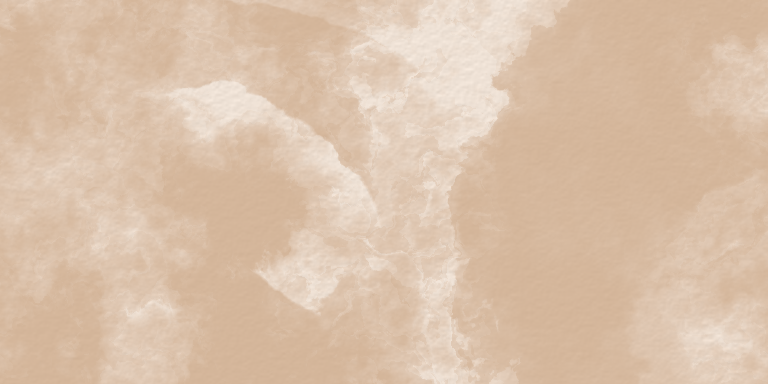
Give the GLSL for this texture, as a WebGL 2 fragment shader.

```glsl
#version 300 es
precision highp float;
// Pale peach watercolour on rough paper: soft pools and torn, layered washes
// around a bright central band. Warped noise shapes the tone, each wash has
// one crisp rim and one fading side, and embossed noise gives the paper tooth.
uniform vec2 u_resolution;
out vec4 fragColor;

float hash(vec2 cell) {
  vec3 h = fract(cell.xyx * vec3(0.1031, 0.1030, 0.0973));
  h += dot(h, h.yzx + 33.33);
  return fract((h.x + h.y) * h.z);
}

float noise(vec2 p) {
  vec2 i = floor(p), f = fract(p);
  f = f * f * f * (f * (f * 6.0 - 15.0) + 10.0);
  return mix(mix(hash(i), hash(i + vec2(1, 0)), f.x),
             mix(hash(i + vec2(0, 1)), hash(i + vec2(1, 1)), f.x), f.y);
}

float fbm(vec2 p) {
  float sum = 0.0, amp = 0.5;
  for (int i = 0; i < 6; i++) {
    sum += amp * noise(p);
    p = mat2(1.6, 1.2, -1.2, 1.6) * p + 7.3;
    amp *= 0.5;
  }
  return sum;
}

// Crisp at distance zero, then a plateau fading inward over the given length
float wash(float inside, float fade) {
  float d = max(inside, 0.0) / fade;
  return smoothstep(-0.002, 0.008, inside) * exp(-d * d * 0.7);
}

float pool(vec2 p, vec2 centre, vec2 radius) {
  vec2 d = (p - centre) / radius;
  return exp(-dot(d, d));
}

// Pool whose outline is partly torn
float tornPool(vec2 p, vec2 centre, vec2 radius) {
  float body = pool(p, centre, radius);
  return 0.6 * body + 0.4 * smoothstep(0.40, 0.50, body) * (0.4 + 0.6 * body);
}

float paper(vec2 p) {
  return noise(p * vec2(62, 85)) + 0.7 * noise(p * vec2(120, 150) + 9.0);
}

void main() {
  vec2 p = gl_FragCoord.xy / u_resolution.y;
  p.x += 1.0 - 0.5 * u_resolution.x / u_resolution.y;
  vec2 warp = vec2(fbm(p * 4.0), fbm(p * 4.0 + 17.0)) - 0.5;
  vec2 ripple = vec2(fbm(p * 19.0 + 5.0), fbm(p * 19.0 + 31.0)) - 0.5;
  vec2 q = p + 0.26 * warp + 0.09 * ripple;
  vec2 r = p + 0.05 * warp + 0.02 * ripple;
  float mottle = fbm(q * 5.0 + 3.0) - 0.5;

  // Bowed central band with a torn right rim
  float side = q.x - 0.99 - 0.65 * (q.y - 0.5) * (q.y - 0.5);
  float band = smoothstep(-0.36, 0.02, side) * (1.0 - smoothstep(0.12, 0.36, side));
  float rim = 0.25 + 0.4 * mottle - side;
  float tone = 0.05 + 0.30 * band + 0.25 * wash(rim, 0.14);

  // Pools at the left, right and upper edges
  tone += 0.46 * tornPool(q, vec2(0.35, 0.16), vec2(0.11, 0.28));
  tone += 0.36 * tornPool(q, vec2(0.13, 0.54), vec2(0.13, 0.12));
  tone += 0.40 * tornPool(q, vec2(1.83, 0.08), vec2(0.20, 0.24));
  tone += 0.38 * pool(q, vec2(2.02, 0.72), vec2(0.14, 0.34));
  tone += 0.34 * pool(q, vec2(1.14, 0.96), vec2(0.26, 0.22));
  tone += 0.24 * pool(q, vec2(0.45, 0.62), vec2(0.28, 0.16));
  tone += 0.40 * tornPool(q, vec2(1.17, 0.03), vec2(0.10, 0.10));

  // Sweeping arc, bright below its outer rim
  vec2 arm = r - vec2(0.55, 0.30);
  float angle = atan(arm.y, arm.x);
  float sweep = smoothstep(0.15, 0.55, angle) * (1.0 - smoothstep(1.65, 1.95, angle));
  float arcDepth = 0.46 - length(arm) + 0.08 * mottle;
  tone += 0.56 * sweep * wash(arcDepth, 0.13 + 0.16 * mottle);

  // Straight-edged wedge below the arc
  vec2 w = r - vec2(0.745, 0.24);
  float along = dot(w, vec2(0.82, -0.57)), across = dot(w, vec2(0.57, 0.82));
  float span = 1.0 - smoothstep(0.12, 0.15, abs(along + 0.3 * mottle));
  tone += 0.52 * span * wash(across, 0.14);

  // Thin curved highlight under the top edge
  float crest = length((r - vec2(0.48, 0.42)) * vec2(0.72, 1.0)) - 0.59;
  tone += 0.36 * wash(crest, 0.10) * smoothstep(0.4, 0.7, p.x) * (1.0 - smoothstep(1.0, 1.15, p.x));

  // Overlapping irregular sheets, quieter in the flat right-hand mass
  float calm = smoothstep(1.24, 1.36, q.x) * (1.0 - smoothstep(1.68, 1.92, q.x));
  float activity = (0.55 + 0.45 * band) * (1.0 - 0.8 * calm);
  for (int i = 0; i < 4; i++) {
    float k = float(i);
    float sheet = fbm(q * (2.6 + 1.5 * k) + 9.7 * k) - 0.51;
    tone += 0.17 * activity * wash(sheet, 0.08);
  }
  tone += mottle * mix(0.70, 0.24, calm);
  tone += (fbm(p * 17.0) - 0.5) * mix(0.38, 0.14, calm);
  tone += (fbm(p * 38.0 + 4.0) - 0.5) * mix(0.30, 0.10, calm);

  // Dense pigment in the hollow of the arc and along the lower left
  tone -= 0.30 * pool(q, vec2(0.63, 0.46), vec2(0.13, 0.08));
  tone -= 0.26 * pool(q, vec2(0.72, 0.08), vec2(0.20, 0.14));
  tone = clamp(tone, -0.1, 1.15);

  // Pigment colours, then light raking across the paper tooth
  vec3 colour = mix(vec3(0.832, 0.713, 0.605), vec3(0.874, 0.781, 0.699), smoothstep(-0.02, 0.52, tone));
  colour = mix(colour, vec3(0.935, 0.885, 0.838), smoothstep(0.38, 0.98, tone));
  float tooth = paper(p) - paper(p + vec2(0.003, -0.005));
  colour += tooth * mix(0.014, 0.038, smoothstep(0.1, 0.8, tone));
  fragColor = vec4(colour, 1.0);
}
```
